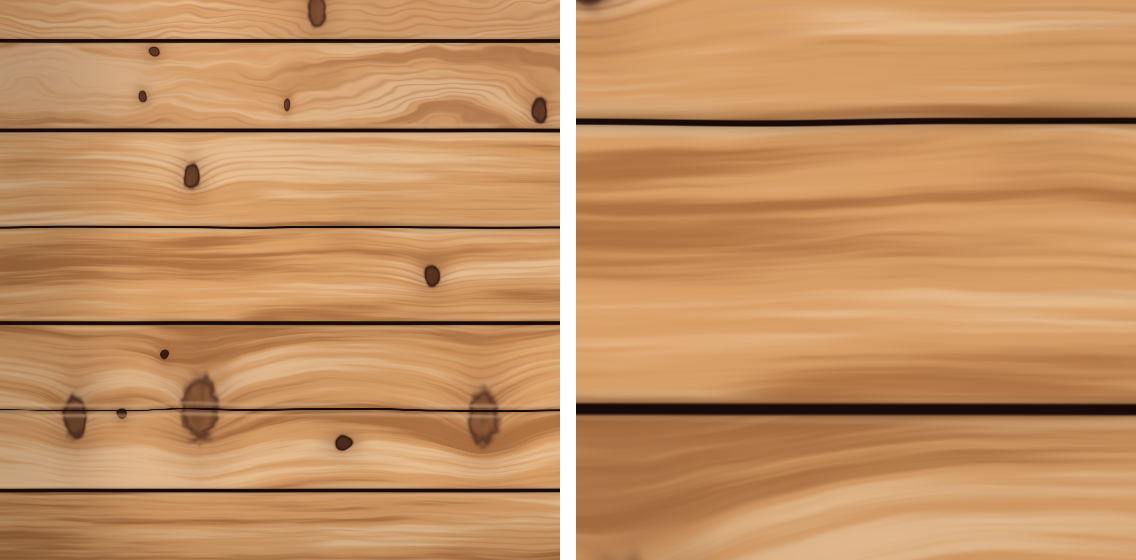
Left: the whole. Right: its middle third, enlarged.
Reproduce this texture procedurally as a three.js fragment shader.

```glsl
// Horizontal pine planks with dark seams, flowing grain and oval knots.
varying vec2 vUv;

const vec3 PALE = vec3(0.88, 0.72, 0.55);
const vec3 HONEY = vec3(0.82, 0.60, 0.39);
const vec3 TAN = vec3(0.66, 0.43, 0.25);
const vec3 BROWN = vec3(0.49, 0.31, 0.19);
const vec3 DUSTY = vec3(0.70, 0.53, 0.39);
const vec3 GAP = vec3(0.09, 0.04, 0.03);

// Heights of the joints between boards, and of the long split in one board.
const float JOINT_1 = 0.124;
const float JOINT_2 = 0.423;
const float JOINT_3 = 0.594;
const float JOINT_4 = 0.767;
const float JOINT_5 = 0.927;
const float SPLIT = 0.268;

float hash(vec2 p) {
  return fract(sin(dot(p, vec2(127.1, 311.7))) * 43758.5453);
}

float noise(vec2 p) {
  vec2 i = floor(p), f = fract(p);
  f = f * f * (3.0 - 2.0 * f);
  return mix(mix(hash(i), hash(i + vec2(1.0, 0.0)), f.x),
             mix(hash(i + vec2(0.0, 1.0)), hash(i + 1.0), f.x), f.y);
}

float fbm(vec2 p) {
  float sum = 0.0, amp = 0.533;
  for (int i = 0; i < 4; i++) {
    sum += amp * noise(p);
    p = p * 2.03 + 17.3;
    amp *= 0.5;
  }
  return sum;
}

float boardId(float y) {
  return step(JOINT_1, y) + step(JOINT_2, y) + step(JOINT_3, y)
       + step(JOINT_4, y) + step(JOINT_5, y);
}

// Returns grain bend, brown halo, knot body and darkness.
vec4 knot(vec2 p, vec2 center, vec2 radius, float darkness) {
  float sameBoard = 1.0 - step(0.5, abs(boardId(p.y) - boardId(center.y)));
  vec2 q = (p - center) / radius;
  float d = length(q) + 0.25 * (noise(p * 95.0) - 0.5);
  float body = 1.0 - smoothstep(0.82, 1.08, d);
  float rim = exp(-30.0 * (d - 0.95) * (d - 0.95));
  float bend = 1.7 * radius.y * exp(-0.45 * length(q * vec2(0.8, 1.0)));
  float halo = exp(-0.22 * d * d);
  return sameBoard * vec4(bend, halo, body, darkness * body + 0.4 * rim);
}

vec4 allKnots(vec2 p) {
  vec4 k = knot(p, vec2(0.358, 0.271), vec2(0.031, 0.056), 0.12);
  k += knot(p, vec2(0.863, 0.255), vec2(0.026, 0.048), 0.12);
  k += knot(p, vec2(0.133, 0.255), vec2(0.020, 0.037), 0.30);
  k += knot(p, vec2(0.341, 0.684), vec2(0.014, 0.023), 0.45);
  k += knot(p, vec2(0.771, 0.507), vec2(0.013, 0.018), 0.55);
  k += knot(p, vec2(0.564, 0.981), vec2(0.016, 0.027), 0.25);
  k += knot(p, vec2(0.963, 0.802), vec2(0.014, 0.022), 0.50);
  k += knot(p, vec2(0.296, 0.366), vec2(0.007, 0.009), 0.85);
  k += knot(p, vec2(0.219, 0.262), vec2(0.008, 0.009), 0.75);
  k += knot(p, vec2(0.612, 0.210), vec2(0.015, 0.012), 0.65);
  k += knot(p, vec2(0.255, 0.828), vec2(0.008, 0.010), 0.50);
  k += knot(p, vec2(0.275, 0.906), vec2(0.010, 0.009), 0.50);
  k += knot(p, vec2(0.512, 0.814), vec2(0.006, 0.011), 0.45);
  return k;
}

// Darkens a joint and lights the worn edges beside it.
vec3 joint(vec3 color, vec2 p, float height, float halfWidth, float wobble) {
  float d = abs(p.y - height - wobble * (noise(vec2(p.x * 9.0, height * 50.0)) - 0.5));
  float worn = smoothstep(0.4, 0.7, noise(vec2(p.x * 6.0, p.y * 90.0)));
  color = mix(color, PALE, 0.45 * worn * exp(-pow((d - 0.009) / 0.004, 2.0)));
  color *= 1.0 - 0.35 * exp(-d / 0.004);
  return mix(GAP, color, smoothstep(halfWidth * 0.65, halfWidth * 1.4, d));
}

vec3 wood(vec2 p, float id, vec4 k) {
  vec2 seed = vec2(id * 13.7, id * 31.1);
  float wild = step(3.5, id);
  float warp = fbm(p * vec2(4.0, 8.0) + seed) - 0.5;
  float flow = p.y + k.x + mix(0.025, 0.11, wild) * warp;

  // Broad bands, growth lines and fine fibres all follow the flow.
  float bands = fbm(vec2(p.x * 1.6, flow * 19.0) + seed);
  float streaks = fbm(vec2(p.x * 3.0, flow * 75.0) + seed);
  float fibres = noise(vec2(p.x * 16.0, flow * 300.0) + seed);
  float tone = 0.56 + 0.95 * (bands - 0.5) + 0.65 * (streaks - 0.5) + 0.10 * (fibres - 0.5);
  vec3 color = mix(TAN, HONEY, smoothstep(0.22, 0.52, tone));
  color = mix(color, PALE, smoothstep(0.52, 0.82, tone));

  float figure = smoothstep(0.42, 0.7, fbm(p * vec2(3.0, 7.0) + seed + 5.0));
  figure = clamp(figure * mix(0.5, 0.9, wild) + 0.6 * k.y, 0.0, 1.0);
  float rings = pow(0.5 + 0.5 * sin(flow * 520.0 + 9.0 * bands), 3.0);
  color = mix(color, TAN * 0.95, 0.48 * figure * rings);
  return mix(color, DUSTY * 1.12, 0.28 * wild);
}

void main() {
  vec2 p = vUv;
  float id = boardId(p.y);
  vec4 k = allKnots(p + 0.006 * (vec2(noise(p * 30.0), noise(p * 30.0 + 9.0)) - 0.5));
  vec3 color = wood(p, id, k);

  // Knots: stained surround, ringed body and dark heart.
  color = mix(color, BROWN * 1.15, 0.38 * clamp(k.y, 0.0, 1.0));
  vec3 body = BROWN * (0.95 + 0.25 * noise(vec2(p.x * 130.0, p.y * 60.0)));
  color = mix(color, body, 0.85 * clamp(k.z, 0.0, 1.0));
  color = mix(color, GAP * 1.8, clamp(k.w, 0.0, 0.9));

  // Uneven light, with a dimmer left side and lower edge.
  color *= mix(0.87, 1.02, smoothstep(0.0, 0.35, p.x));
  color *= mix(0.92, 1.0, smoothstep(0.0, 0.16, p.y));
  color *= 0.95 + 0.10 * fbm(p * 3.0 + id * 7.0);

  color = joint(color, p, JOINT_1, 0.0032, 0.0005);
  color = joint(color, p, JOINT_2, 0.0033, 0.0005);
  color = joint(color, p, JOINT_3, 0.0018, 0.0035);
  color = joint(color, p, JOINT_4, 0.0033, 0.0005);
  color = joint(color, p, JOINT_5, 0.0032, 0.0005);
  float splitWidth = mix(0.0007, 0.0017, smoothstep(0.2, 0.45, p.x));
  color = joint(color, p, SPLIT, splitWidth, 0.006);
  gl_FragColor = vec4(color, 1.0);
}
```
